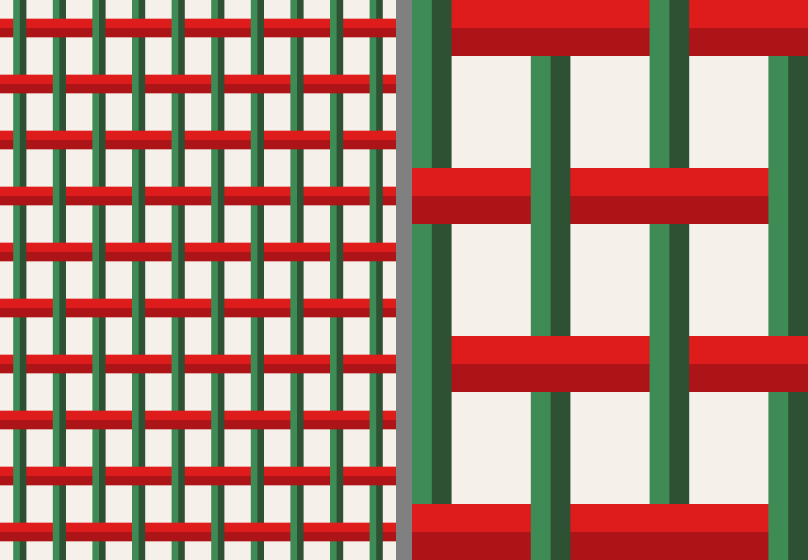
Left, the full canvas; right, a detail of the centre.
This pattern is drawn by a Shadertoy shader. Its source:

```glsl
#define REPEATS vec2(10.0)
#define STRAND_WIDTH (1.0 / 3.0)
#define PAPER vec3(0.961, 0.941, 0.918)
#define RED_LIGHT vec3(0.867, 0.110, 0.106)
#define RED_DARK vec3(0.678, 0.078, 0.090)
#define GREEN_LIGHT vec3(0.243, 0.545, 0.333)
#define GREEN_DARK vec3(0.184, 0.318, 0.200)

// Antialiased coverage of the positive side, one pixel wide
vec2 coverage(vec2 dist, vec2 pixel) {
    return clamp(dist / pixel + 0.5, 0.0, 1.0);
}

void mainImage(out vec4 fragColor, in vec2 fragCoord) {
    vec2 grid = fragCoord / iResolution.xy * REPEATS;
    vec2 pixel = REPEATS / iResolution.xy;
    vec2 cell = floor(grid);
    vec2 offset = fract(grid) - 0.5;

    // Strands run through the cell centre: x is upright, y is level
    vec2 strand = coverage(0.5 * STRAND_WIDTH - abs(offset), pixel);

    // Each strand is split lengthwise into a lit and a shaded half
    vec2 side = coverage(offset, pixel);
    vec3 green = mix(GREEN_LIGHT, GREEN_DARK, side.x);
    vec3 red = mix(RED_DARK, RED_LIGHT, side.y);

    // Plain weave: the upper strand alternates like a checkerboard
    bool greenOver = mod(cell.x + cell.y, 2.0) > 0.5;
    vec3 color = PAPER;
    if (greenOver) {
        color = mix(color, red, strand.y);
        color = mix(color, green, strand.x);
    } else {
        color = mix(color, green, strand.x);
        color = mix(color, red, strand.y);
    }
    fragColor = vec4(color, 1.0);
}
```
